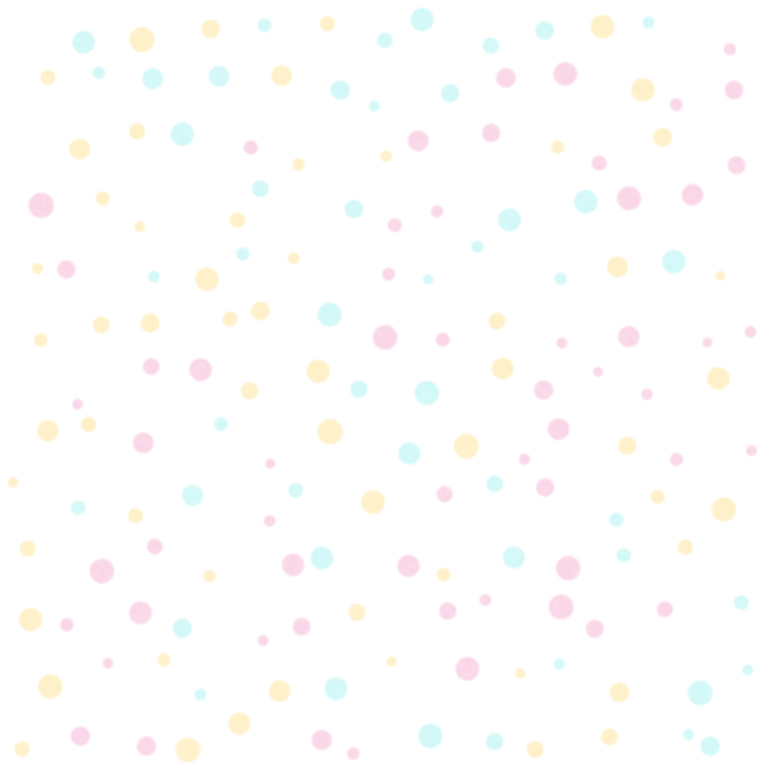
Give the GLSL for this pattern, as a Shadertoy shader.

```glsl
#define CELLS 13.0          // dot cells across the canvas
#define RADIUS_MIN 0.08     // in cells
#define RADIUS_MAX 0.215
#define EDGE 0.035          // half width of the soft rim, in cells
#define CLEARANCE 0.05      // gap kept to the cell border
#define STAGGER 0.2         // sideways shift of alternate rows
#define MOTTLE 0.14         // uneven tint inside the dots
#define YELLOW_SHARE 0.36
#define PINK_SHARE 0.32

const vec3 PAPER  = vec3(1.0);
const vec3 YELLOW = vec3(0.995, 0.94, 0.775);
const vec3 PINK   = vec3(0.98, 0.835, 0.905);
const vec3 CYAN   = vec3(0.82, 0.97, 0.97);

vec3 hash3(vec2 p) {
    vec3 q = fract(p.xyx * vec3(0.1031, 0.1030, 0.0973) + 0.137);
    q += dot(q, q.yxz + 33.33);
    return fract((q.xxy + q.yzz) * q.zyx);
}

float valueNoise(vec2 p) {
    vec2 i = floor(p), f = fract(p);
    f = f * f * (3.0 - 2.0 * f);
    return mix(mix(hash3(i).x, hash3(i + vec2(1, 0)).x, f.x),
               mix(hash3(i + vec2(0, 1)).x, hash3(i + vec2(1, 1)).x, f.x), f.y);
}

vec3 dotColour(float pick) {
    if (pick < YELLOW_SHARE) return YELLOW;
    return pick < YELLOW_SHARE + PINK_SHARE ? PINK : CYAN;
}

void mainImage(out vec4 fragColor, in vec2 fragCoord) {
    float shortSide = min(iResolution.x, iResolution.y);
    vec2 p = fragCoord / shortSide * CELLS;
    vec2 canvas = iResolution.xy / shortSide * CELLS;
    float soft = max(EDGE, CELLS / shortSide);
    float tint = 1.0 - MOTTLE * valueNoise(p * 12.0);
    vec3 colour = PAPER;

    // One jittered dot per cell, neighbours included for the shifted rows
    for (int y = -1; y <= 1; y++)
    for (int x = -1; x <= 1; x++) {
        vec2 cell = floor(p) + vec2(x, y);
        vec3 place = hash3(cell + 17.0);
        vec3 kind = hash3(cell + 71.0);

        float radius = mix(RADIUS_MIN, RADIUS_MAX, place.z);
        vec2 centre = cell + 0.5 + (place.xy * 2.0 - 1.0) * (0.5 - CLEARANCE - radius);
        centre.x += STAGGER * (mod(cell.y, 2.0) * 2.0 - 1.0);

        // Keep only dots that lie wholly on the canvas
        vec2 inset = min(centre, canvas - centre);
        if (min(inset.x, inset.y) < radius + soft) continue;

        float cover = 1.0 - smoothstep(-soft, soft, length(p - centre) - radius);
        colour = mix(colour, dotColour(kind.x), cover * tint);
    }
    fragColor = vec4(colour, 1.0);
}
```
